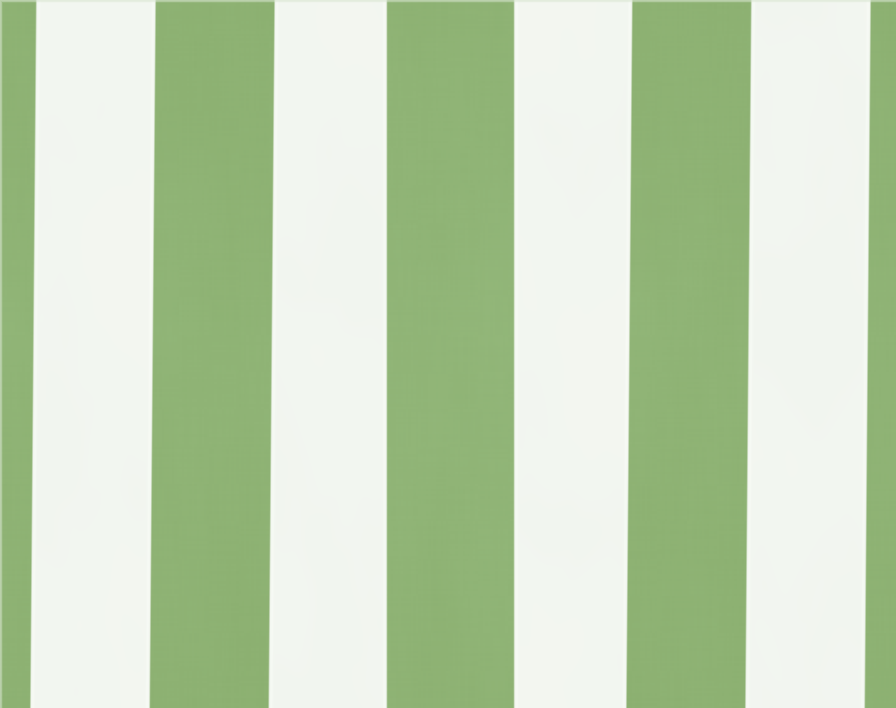
A WebGL 2 fragment shader for this pattern:

```glsl
#version 300 es
precision highp float;
// Broad vertical green stripes on off-white cloth, slightly leaning, with a faint weave.

#define PERIOD 0.2660      // stripe spacing, in canvas widths
#define CENTER 0.5028      // middle of the central stripe
#define HALF_WIDTH 0.0664  // half width of a leaning stripe
#define EXTRA_HALF 0.0046  // added half width of the central stripe
#define LEAN 0.0066        // sideways drift from bottom to top
#define SOFTNESS 0.0013    // half width of the edge blend
#define WEAVE 0.007        // strength of the thread variation
#define RIM 0.0022         // pale rim along the left and top

uniform vec2 u_resolution;
out vec4 fragColor;

const vec3 CLOTH = vec3(0.949, 0.963, 0.940);
const vec3 GREEN_LIGHT = vec3(0.572, 0.714, 0.474);
const vec3 GREEN_DEEP = vec3(0.545, 0.687, 0.437);
const vec3 RIM_COLOR = vec3(0.85, 0.90, 0.82);

float hash(vec2 p) {
    return fract(sin(dot(p, vec2(127.1, 311.7))) * 43758.55);
}

// Smooth blotches from layered sines, about -1 to 1
float blotches(vec2 p) {
    float sum = 0.0;
    float amplitude = 0.55;
    for (int i = 0; i < 4; i++) {
        sum += amplitude * sin(p.x + 1.7 * sin(p.y)) * cos(p.y * 0.8 + sin(p.x * 0.6));
        p = mat2(1.5, 0.9, -0.9, 1.5) * p + 2.3;
        amplitude *= 0.55;
    }
    return sum;
}

// Short random flecks along crossing threads, -0.5 to 0.5
float threads(vec2 p) {
    float warp = hash(floor(p * vec2(360.0, 24.0)));
    float weft = hash(floor(p * vec2(30.0, 360.0)) + 57.0);
    return 0.5 * (warp + weft) - 0.5;
}

void main() {
    vec2 uv = gl_FragCoord.xy / u_resolution;
    vec2 p = gl_FragCoord.xy / u_resolution.x;

    // Nearest stripe; the central one stands straight and is wider
    float index = round((uv.x - CENTER) / PERIOD);
    float outer = min(abs(index), 1.0);
    float axis = CENTER + index * PERIOD + outer * LEAN * (uv.y - 0.5);
    float halfWidth = HALF_WIDTH + EXTRA_HALF * (1.0 - outer);
    float edge = abs(uv.x - axis) - halfWidth;
    float blend = max(SOFTNESS, 0.7 / u_resolution.x);
    float stripe = 1.0 - smoothstep(-blend, blend, edge);

    // Green: lighter at mid-height and in the central stripe
    float glow = 1.0 - 2.0 * abs(uv.y - 0.52);
    float tone = 0.25 + 0.4 * glow + 0.2 * (1.0 - outer);
    tone += 0.18 * blotches(p * vec2(34.0, 9.0));
    vec3 green = mix(GREEN_DEEP, GREEN_LIGHT, clamp(tone, 0.0, 1.0));
    green += WEAVE * threads(p);

    // Off-white: slow drift between warm and cool
    float drift = blotches(p * vec2(13.0, 8.0) + 4.0);
    vec3 cloth = CLOTH + drift * vec3(0.006, 0.002, 0.003);
    cloth += 0.015 * exp(-pow((edge - 0.003) / 0.0015, 2.0));

    vec3 color = mix(cloth, green, stripe);

    // Pale rim
    float rimDistance = min(p.x, (1.0 - uv.y) * u_resolution.y / u_resolution.x);
    float rim = 1.0 - smoothstep(RIM - blend, RIM + blend, rimDistance);
    color = mix(color, RIM_COLOR, 0.6 * rim);

    fragColor = vec4(color, 1.0);
}
```
